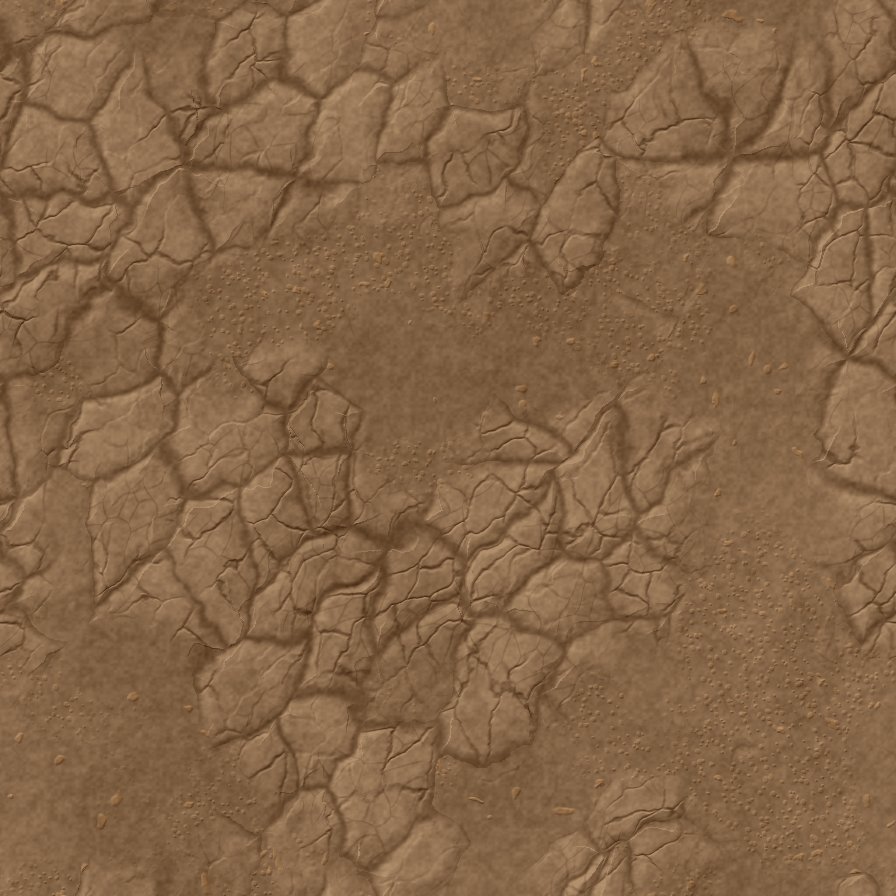
Give the GLSL for this texture, as a WebGL 2 fragment shader.

```glsl
#version 300 es
precision highp float;
// Weathered brown rock slabs, cracked and half buried in gritty dirt; tiles.
uniform vec2 u_resolution;
out vec4 fragColor;

const vec3 DARK_EARTH = vec3(0.44, 0.32, 0.21);
const vec3 PALE_STONE = vec3(0.63, 0.50, 0.37);
const vec3 OCHRE_TINT = vec3(0.04, 0.01, -0.02);
const mat2 ROUND = mat2(1.0);
const mat2 SLANTED = mat2(0.371, 0.935, 0.595, -0.583); // longer towards upper right

struct Cell { float edge; float centre; vec2 rnd; };
struct Ground { float height; float rock; float gap; float crack; float pebble; };

vec2 hash2(vec2 cell) {
  vec3 a = fract(cell.xyx * vec3(0.1031, 0.1030, 0.0973));
  a += dot(a, a.yzx + 33.33);
  return fract((a.xx + a.yz) * a.zy);
}

// Value noise with n whole cells across the canvas
float noise(vec2 p, float n, float seed) {
  vec2 q = p * n, i = floor(q), f = fract(q);
  f = f * f * (3.0 - 2.0 * f);
  vec2 lo = mod(i, n) + seed * 17.0, hi = mod(i + 1.0, n) + seed * 17.0;
  float bottom = mix(hash2(lo).x, hash2(vec2(hi.x, lo.y)).x, f.x);
  float top = mix(hash2(vec2(lo.x, hi.y)).x, hash2(hi).x, f.x);
  return mix(bottom, top, f.y);
}

float fbm(vec2 p, float n, float seed) {
  float sum = 0.0, amp = 0.533;
  for (int k = 0; k < 4; k++) {
    sum += amp * noise(p, n, seed + float(k));
    n *= 2.0;
    amp *= 0.5;
  }
  return sum;
}

// Wrapping cellular noise: distance to the border, to the centre, and cell randoms
Cell cellular(vec2 p, float n, mat2 metric, float seed) {
  vec2 q = p * n, base = floor(q), f = fract(q);
  vec2 near = vec2(9.0), second = vec2(9.0), id = vec2(0.0);
  for (int y = -1; y <= 1; y++) {
    for (int x = -1; x <= 1; x++) {
      vec2 o = vec2(x, y), cell = mod(base + o, n) + seed * 17.0;
      vec2 r = metric * (o + 0.05 + 0.9 * hash2(cell) - f);
      float d = dot(r, r);
      if (d < dot(near, near)) {
        second = near;
        near = r;
        id = cell;
      } else if (d < dot(second, second)) {
        second = r;
      }
    }
  }
  float edge = (dot(second, second) - dot(near, near)) / (2.0 * length(second - near) + 1e-4);
  return Cell(edge, length(near), hash2(id + 71.0));
}

float seam(float edge, float width) { return 1.0 - smoothstep(0.0, width, edge); }

// Round grains; only the given share of cells holds one
float grains(vec2 p, float n, float share, float seed) {
  Cell c = cellular(p, n, ROUND, seed);
  float radius = 0.2 + 0.3 * c.rnd.y;
  return (1.0 - smoothstep(0.4 * radius, radius, c.centre)) * step(c.rnd.x, share);
}

Ground ground(vec2 p) {
  vec2 bend = vec2(fbm(p, 7.0, 1.0), fbm(p, 7.0, 7.0)) - 0.5;
  vec2 jag = vec2(fbm(p, 40.0, 3.0), fbm(p, 40.0, 13.0)) - 0.5;
  vec2 w = p + 0.08 * bend + 0.014 * jag;

  // Slabs rise where the broad noise exposes them
  Cell slab = cellular(w, 10.0, SLANTED, 2.0);
  float exposed = smoothstep(0.4, 0.58, fbm(p, 6.0, 11.0) + 0.2 * (slab.rnd.x - 0.5));
  float dome = smoothstep(0.0, 0.2, slab.edge);
  float rock = exposed * smoothstep(0.0, 0.09, slab.edge);
  float gap = exposed * seam(slab.edge, mix(0.03, 0.11, noise(p, 15.0, 19.0)));

  // Broken facets and thin cracks inside the slabs
  Cell facet = cellular(w + 0.006 * jag, 22.0, SLANTED, 5.0);
  float crack = rock * seam(facet.edge, mix(0.03, 0.09, noise(p, 24.0, 21.0)));
  crack *= smoothstep(0.4, 0.62, noise(p, 14.0, 9.0));
  float chip = rock * facet.rnd.x * smoothstep(0.0, 0.1, facet.edge);

  // Grit gathers in patches of open dirt
  float dirt = 1.0 - smoothstep(0.0, 0.7, exposed);
  float patches = smoothstep(0.44, 0.6, fbm(p, 7.0, 23.0));
  float grit = dirt * patches * grains(p + 0.008 * jag, 130.0, 0.55, 6.0);
  float pebble = dirt * grains(w + 0.01 * jag, 62.0, 0.07, 8.0);

  float height = 0.0045 * exposed * dome + 0.0014 * chip - 0.0012 * crack + 0.0011 * grit
    + 0.0016 * pebble + 0.005 * fbm(w, 17.0, 31.0) + 0.0022 * fbm(p, 54.0, 36.0);
  return Ground(height, rock, gap, crack, max(pebble, 0.5 * grit));
}

void main() {
  vec2 p = gl_FragCoord.xy / u_resolution;
  const float STEP = 0.0014;
  Ground g = ground(p);
  vec2 slope = vec2(ground(p + vec2(STEP, 0.0)).height,
                    ground(p + vec2(0.0, STEP)).height) - g.height;
  float light = dot(slope / STEP, vec2(0.6, -0.8)); // lit from the upper left

  // Broken hairlines, fainter over the dirt
  vec2 wander = vec2(noise(p, 30.0, 61.0), noise(p, 30.0, 62.0)) - 0.5;
  float hair = seam(cellular(p + 0.03 * wander, 34.0, SLANTED, 15.0).edge, 0.07);
  hair *= smoothstep(0.5, 0.7, noise(p, 22.0, 63.0)) * (0.3 + 0.7 * g.rock);

  // Tone runs from dark earth at 0 to pale stone at 1
  float stain = smoothstep(0.48, 0.62, fbm(p, 18.0, 41.0));
  float tone = 0.42 + 0.34 * g.rock + 0.5 * (fbm(p, 5.0, 47.0) - 0.5);
  tone -= (0.08 + 0.14 * g.rock) * stain;
  tone += 0.9 * clamp(light, -0.6, 0.6) + 0.14 * g.pebble;
  tone -= 0.5 * g.gap + 0.7 * g.crack + 0.35 * hair;
  tone += 0.3 * (noise(p, 256.0, 51.0) - 0.5) + 0.26 * (noise(p, 128.0, 53.0) - 0.5);

  vec3 colour = mix(DARK_EARTH, PALE_STONE, clamp(tone, -0.85, 1.35));
  colour += OCHRE_TINT * g.pebble;
  fragColor = vec4(colour, 1.0);
}
```
